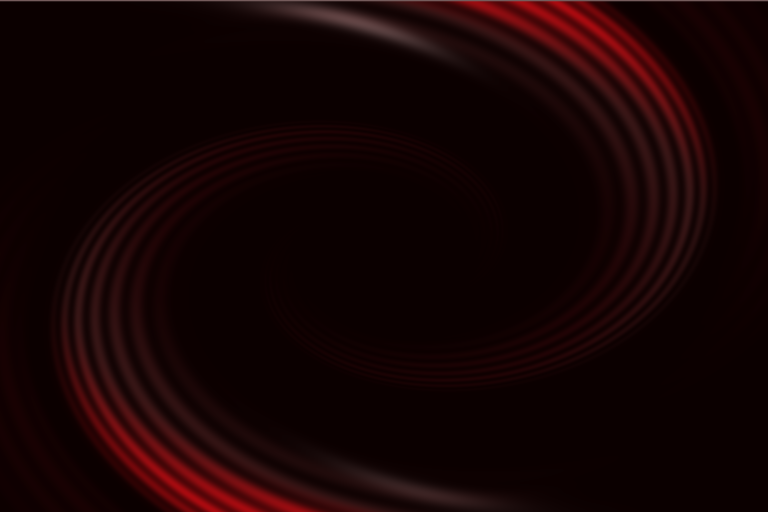
Write a Shadertoy shader that draws this background.

```glsl
const float PI = 3.14159265;
const vec3 NIGHT   = vec3(0.044, 0.0, 0.0);
const vec3 EMBER   = vec3(0.085, 0.012, 0.018);
const vec3 ASH     = vec3(0.17, 0.085, 0.085);
const vec3 CRIMSON = vec3(0.62, 0.04, 0.06);
const vec3 SILVER  = vec3(0.28, 0.24, 0.24);
const vec3 RIM     = vec3(0.46, 0.36, 0.36);

float bell(float x, float center, float width) {
    float t = (x - center) / width;
    return exp(-t * t);
}

// Angular depth behind the outer edge of a two-armed logarithmic spiral
float armDepth(vec2 p, float edgeRadius, float pitch) {
    float radius = max(length(p), 0.001);
    float depth = atan(p.y, p.x) - log(radius / edgeRadius) / pitch;
    return mod(depth + 0.2, PI) - 0.2;
}

// Fine ridges that widen with depth
float ridges(float depth, float period) {
    return 0.5 + 0.5 * cos(2.0 * PI * (log(depth + 0.5) + 0.278) / period);
}

float armEnvelope(float depth) {
    return smoothstep(-0.1, 0.25, depth) * (1.0 - smoothstep(0.7, 1.75, depth));
}

// Ridged arm, shifting from ember to ash to crimson as it widens
vec3 armLight(float depth, float radius, float side) {
    float ridge = ridges(depth, 0.212);
    float heat = smoothstep(0.41, 0.54, radius)
               * (1.0 - smoothstep(0.7, 1.0, depth));
    vec3 tint = mix(EMBER, ASH, smoothstep(0.27, 0.43, radius));
    tint = mix(tint, CRIMSON, heat);
    float relief = mix(mix(0.2, 0.5, heat), 1.0, ridge);
    float reach = smoothstep(0.11, 0.3, radius);
    float cutoff = smoothstep(0.44, 0.52, radius)
                 * (1.0 - smoothstep(-0.28, 0.05, side));
    return tint * relief * armEnvelope(depth) * reach * (1.0 - cutoff);
}

// Pale streak along the inner flank of the arm
vec3 silverStreak(float depth, float radius, float side) {
    float along = bell(side, -0.03, 0.14);
    float across = bell(depth, 1.36 + 1.3 * side, 0.13);
    return SILVER * along * across * smoothstep(0.34, 0.44, radius);
}

// Faint red wash outside the arms
vec3 outerHaze(float depth, float radius) {
    float band = smoothstep(2.0, 2.7, depth) * (1.0 - smoothstep(2.8, 2.94, depth));
    float ripple = mix(0.4, 1.0, ridges(depth, 0.06));
    return vec3(0.05, 0.004, 0.008) * band * ripple * smoothstep(0.42, 0.56, radius);
}

void mainImage(out vec4 fragColor, in vec2 fragCoord) {
    vec2 uv = fragCoord / iResolution.xy;
    vec2 p = uv - 0.5;
    float radius = length(p);
    float side = p.y > 0.0 ? p.x : -p.x;
    float depth = armDepth(p, 0.411, 0.315);

    vec3 color = NIGHT;
    color += armLight(depth, radius, side);
    color += silverStreak(depth, radius, side) * (p.y > 0.0 ? 1.0 : 0.45);
    color += outerHaze(depth, radius);

    // Thin pale rim along the top
    color = mix(color, RIM, smoothstep(0.996, 0.999, uv.y));
    fragColor = vec4(color, 1.0);
}
```
